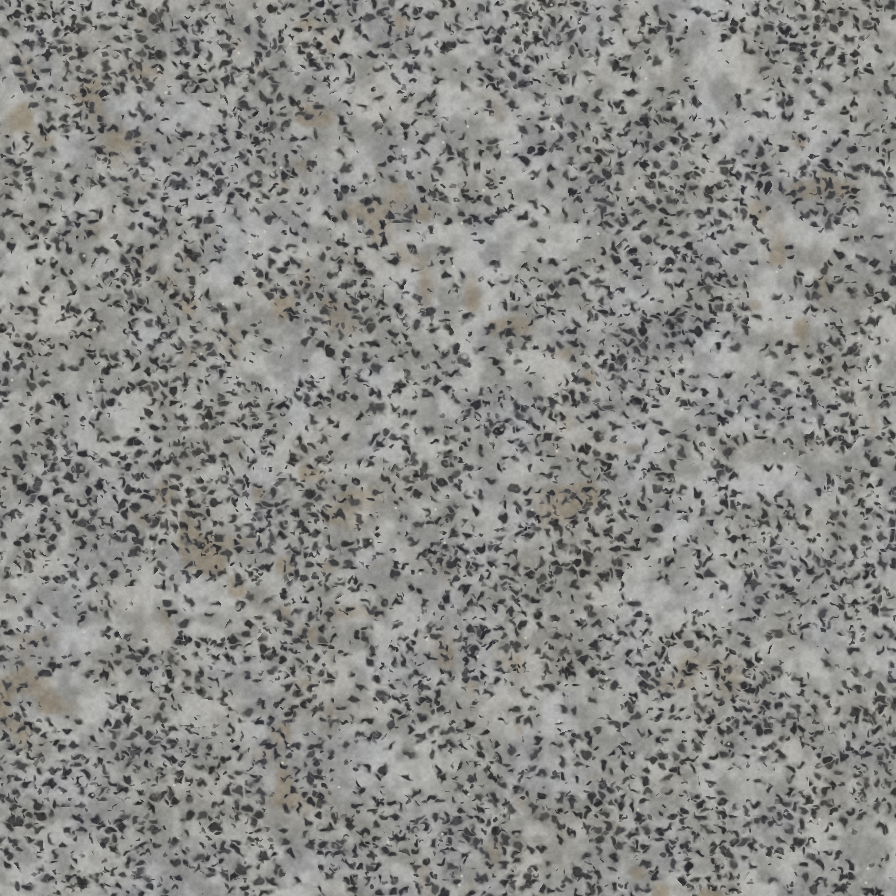
Give the GLSL for this texture, as a three.js fragment shader.

```glsl
varying vec2 vUv;

#define FLECK_SCALE 74.0
#define SPECK_SCALE 118.0
#define CLUSTER_SCALE 15.0
#define MOTTLE_SCALE 42.0
#define GRAIN_SCALE 230.0
#define GRAIN_AMOUNT 0.10
#define FLECK_TILT -0.35
#define PALE vec3(0.685, 0.685, 0.675)
#define ASH vec3(0.560, 0.560, 0.548)
#define SHADE vec3(0.455, 0.457, 0.445)
#define MICA vec3(0.190, 0.187, 0.197)
#define OCHRE vec3(0.520, 0.465, 0.380)

float hash(vec2 p) {
  vec3 q = fract(p.xyx * 0.1031);
  q += dot(q, q.yzx + 33.33);
  return fract((q.x + q.y) * q.z);
}

vec2 hash2(vec2 p) {
  return vec2(hash(p + 17.3), hash(p + 71.9));
}

float noise(vec2 p) {
  vec2 cell = floor(p);
  vec2 f = fract(p);
  f = f * f * (3.0 - 2.0 * f);
  float low = mix(hash(cell), hash(cell + vec2(1.0, 0.0)), f.x);
  float high = mix(hash(cell + vec2(0.0, 1.0)), hash(cell + 1.0), f.x);
  return mix(low, high, f.y);
}

float layeredNoise(vec2 p) {
  return 0.6 * noise(p) + 0.4 * noise(p * 2.3 + 9.7);
}

// Nearest ragged fleck: x is its scaled distance (1 at the rim), y its tone
vec2 flecks(vec2 p, float density) {
  vec2 ragged = vec2(noise(p * 2.4 + 3.1), noise(p * 2.4 + 47.6)) - 0.5;
  p += 0.55 * ragged;
  vec2 cell = floor(p);
  vec2 nearest = vec2(9.0, 0.0);
  for (int y = -1; y <= 1; y++) {
    for (int x = -1; x <= 1; x++) {
      vec2 id = cell + vec2(float(x), float(y));
      vec2 offset = p - id - mix(vec2(0.1), vec2(0.9), hash2(id));
      float angle = FLECK_TILT + 2.4 * (hash(id + 5.7) - 0.5);
      float c = cos(angle);
      float s = sin(angle);
      vec2 along = vec2(c * offset.x + s * offset.y, c * offset.y - s * offset.x);
      vec2 radii = vec2(0.38, 0.22) * mix(0.7, 1.25, hash(id + 29.1));
      float d = length(along / radii);
      if (hash(id + 83.4) < density && d < nearest.x) {
        nearest = vec2(d, hash(id + 61.8));
      }
    }
  }
  return nearest;
}

void main() {
  // Pale feldspar and ashen quartz
  float cluster = smoothstep(0.25, 0.75, layeredNoise(vUv * CLUSTER_SCALE));
  float mottle = smoothstep(0.22, 0.72, layeredNoise(vUv * MOTTLE_SCALE + 31.0));
  vec3 color = mix(ASH, PALE, mottle * mix(1.1, 0.75, cluster));

  // Faint rusty stains
  float stain = noise(vUv * 38.0 + 150.0) * noise(vUv * 9.0 + 80.0);
  color = mix(color, OCHRE, 0.55 * smoothstep(0.48, 0.75, stain));

  // Grey halos below dark mica flecks, then small specks
  vec2 fleck = flecks(vUv * FLECK_SCALE, mix(0.3, 0.88, cluster));
  vec2 speck = flecks(vUv * SPECK_SCALE + 200.0, mix(0.08, 0.36, cluster));
  float halo = 1.0 - smoothstep(0.9, 2.1, fleck.x);
  color = mix(color, SHADE, 0.65 * halo);
  float fleckMask = 1.0 - smoothstep(0.55, 1.3, fleck.x);
  float speckMask = 1.0 - smoothstep(0.5, 1.3, speck.x);
  color = mix(color, MICA, fleckMask * mix(1.0, 0.6, fleck.y));
  color = mix(color, MICA, speckMask * mix(0.9, 0.4, speck.y));

  // Cool and warm drift, crystalline grain
  float drift = noise(vUv * 24.0 + 60.0) - 0.5;
  color += drift * vec3(0.008, 0.0, -0.022);
  color += GRAIN_AMOUNT * (layeredNoise(vUv * GRAIN_SCALE) - 0.5);

  // Rare glints
  vec2 glintPoint = vUv * 110.0;
  vec2 glintCell = floor(glintPoint);
  float glintDistance = length(fract(glintPoint) - mix(vec2(0.3), vec2(0.7), hash2(glintCell)));
  float glint = step(0.992, hash(glintCell + 12.6)) * (1.0 - smoothstep(0.08, 0.25, glintDistance));
  color = mix(color, vec3(0.84, 0.81, 0.75), 0.75 * glint);

  gl_FragColor = vec4(clamp(color, 0.0, 1.0), 1.0);
}
```
